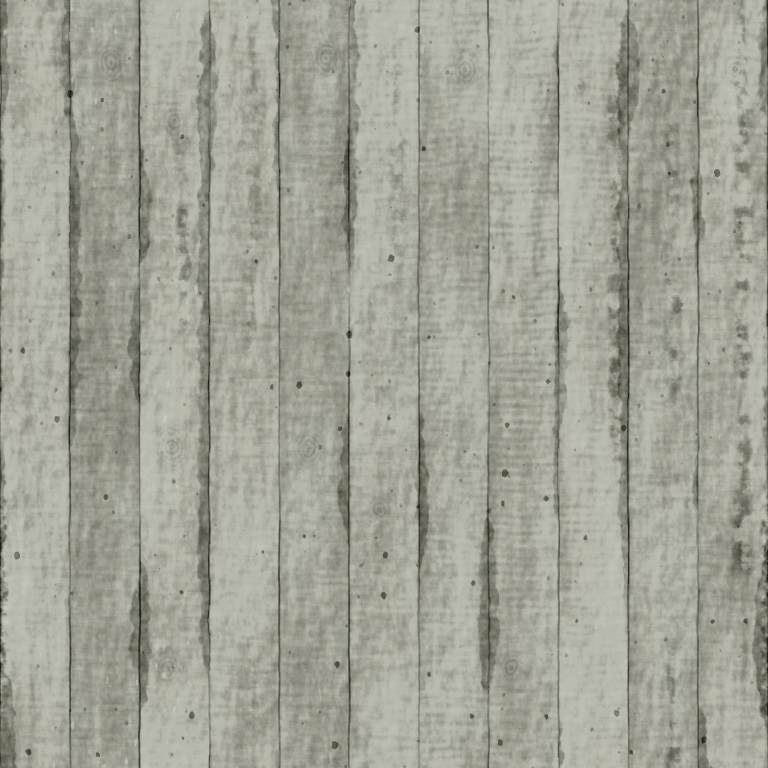
Write a Shadertoy shader that draws this texture.

```glsl
// Board-formed concrete: eleven upright plank imprints with grain and saw ripples.
// Each layer shifts one grey tone; ragged stains, knots, pits and pale flecks
// are scattered by hashes and noise, then the tone is tinted at the end.

float hash(vec2 p) {
    vec3 q = fract(p.xyx * vec3(.1031, .1030, .0973));
    q += dot(q, q.yzx + 33.33);
    return fract((q.x + q.y) * q.z);
}

float noise(vec2 p) {
    vec2 i = floor(p), f = fract(p);
    f = f * f * (3. - 2. * f);
    return mix(mix(hash(i), hash(i + vec2(1, 0)), f.x),
               mix(hash(i + vec2(0, 1)), hash(i + vec2(1, 1)), f.x), f.y);
}

// Fractal noise centred on zero
float fbm(vec2 p) {
    float sum = 0., amp = .5;
    for (int i = 0; i < 4; i++) {
        sum += amp * (noise(p) - .5);
        p = mat2(2, .06, -.06, 2) * p + 17.3;
        amp *= .5;
    }
    return sum;
}

// Jittered round spots, one at most per grid cell
float spots(vec2 uv, float cells, float density, float radius) {
    vec2 id = floor(uv * cells);
    vec2 centre = (id + .25 + .5 * vec2(hash(id + 5.1), hash(id + 9.7))) / cells;
    float r = radius * (.4 + .6 * hash(id + 2.3));
    float d = length((uv - centre) * vec2(1., .8)) + .0015 * (noise(uv * 400.) - .5);
    float soft = max(.0008, .7 / iResolution.y);
    return step(hash(id), density) * (1. - smoothstep(r - soft, r + soft, d));
}

void mainImage(out vec4 fragColor, in vec2 fragCoord) {
    vec2 uv = fragCoord / iResolution.xy;
    float px = 1. / iResolution.y;

    // Planks: each has its own tone and its own piece of the noise
    const float plankTone[11] = float[11](.675, .615, .68, .675, .625, .665, .645, .66, .69, .645, .675);
    float plank = min(floor(uv.x * 11.), 10.);
    float across = uv.x * 11. - plank;
    float seed = hash(vec2(plank, 3.7));
    vec2 p = uv + vec2(0., plank * 7.31);
    float tone = plankTone[int(plank)] + .012;

    // Weathering, upright grain, fine cross grain and grit
    float blotch = fbm(p * vec2(15., 5.));
    tone += .24 * blotch + .16 * fbm(p * vec2(95., 8.));
    tone += .13 * fbm(p * vec2(28., 200.)) + .14 * fbm(p * vec2(230., 170.));

    // Raised grain lit from the upper left
    vec2 g = p * vec2(105., 48.) + 2. * fbm(p * 18.);
    float rough = .5 + .5 * noise(p * vec2(9., 3.));
    tone += .22 * rough * (fbm(g) - fbm(g + vec2(-.5, .4)));

    // Saw ripples, strongest on the planks right of the middle
    float sawn = exp(-pow((plank - 6.8) / 1.9, 2.));
    float ripple = sin(6.2832 * (uv.y * 92. + .9 * noise(p * vec2(25., 6.))));
    tone += .03 * sawn * ripple * noise(p * vec2(30., 9.) + 4.);

    // Broken dark streaks within a plank
    float streakX = .55 + .3 * seed;
    float streak = 1. - smoothstep(.02, .15, abs(across - streakX) + .3 * fbm(p * vec2(50., 22.)));
    streak *= smoothstep(.48, .72, noise(vec2(plank * 5.13, uv.y * 4. + seed * 9.)));
    streak *= smoothstep(-.12, .16, fbm(p * vec2(75., 85.)) + .06 * sawn * ripple);
    tone -= .2 * streak * step(.3, hash(vec2(plank, 8.2)));

    // Knots: a few dim ringed ovals
    float row = floor(uv.y * 4.);
    vec2 knotId = vec2(plank + 21., row);
    vec2 knot = vec2((across - .3 - .4 * hash(knotId + 4.)) / 11.,
                     uv.y - (row + .3 + .4 * hash(knotId + 6.)) / 4.);
    float r = length(knot * vec2(1., .8)) + .006 * fbm(uv * 110.);
    float knotSize = .008 + .01 * hash(knotId + 8.);
    tone -= step(hash(knotId), .32) * .12 * exp(-r * r / (knotSize * knotSize))
          * (.65 + .35 * sin(r * 1100.));

    // Seams: thin uneven lines, soft grime, and ragged stains on either side
    float seam = floor(uv.x * 11. + .5);
    float offset = uv.x - seam / 11. + .0035 * fbm(vec2(seam * 3.7, uv.y * 26.));
    float d = abs(offset);
    float side = offset < 0. ? 0. : 31.;
    float outer = step(mod(seam, 11.), .5);
    float wear = noise(vec2(seam * 6.7 + .5, uv.y * 8.));
    float line = 1. - smoothstep(.0004, .0006 + max(.0015, px), d);
    tone -= line * mix(.08, .33, wear);
    tone -= .07 * wear * exp(-d / .006);
    float reach = .013 * smoothstep(.5, .85, noise(vec2(seam * 4.1 + side, uv.y * 5.5)));
    reach += .007 * outer * noise(vec2(side, uv.y * 9.));
    float ragged = d + .016 * fbm(uv * vec2(70., 55.) + side);
    float stain = (1. - smoothstep(reach - .002, reach + .002, ragged)) * smoothstep(.001, .004, reach);
    tone -= stain * (.17 + .22 * fbm(uv * vec2(160., 110.)));

    // Crumbled material along the outer edges
    float crumb = outer * (1. - smoothstep(.004, .014, ragged)) * smoothstep(.4, .7, noise(vec2(3., uv.y * 7.)));
    tone += crumb * .75 * fbm(uv * 150.);

    // Air pits and pale lime flecks
    tone -= .3 * spots(uv, 19., .12, .0042) + .17 * spots(uv + .37, 53., .07, .0024);
    float lime = smoothstep(.6, .8, noise(uv * vec2(9., 5.) + 12.));
    tone += .14 * lime * spots(uv * vec2(1., .6) + .71, 75., .14, .0022);

    // Soft ceiling on highlights, then tint: grey when pale, olive when dark
    tone = min(tone, .71 + .35 * (tone - .71));
    vec3 colour = tone + vec3(0., .004, -.048);
    colour += vec3(-.004, 0., .01) * smoothstep(0., .15, blotch);
    fragColor = vec4(clamp(colour, .12, .86), 1.);
}
```
